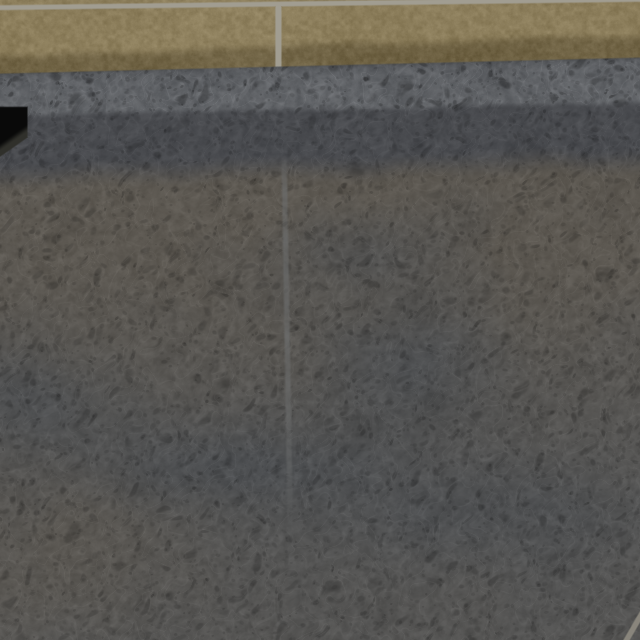
Write a Shadertoy shader that draws this texture.

```glsl
// Speckled grey stone floor with a pale seam, meeting a strip of sandy wall tiles.

const vec3 WALL_SAND   = vec3(0.550, 0.495, 0.360);
const vec3 WALL_SHADE  = vec3(0.435, 0.385, 0.265);
const vec3 GROUT       = vec3(0.630, 0.615, 0.570);
const vec3 SKIRT_STONE = vec3(0.375, 0.385, 0.400);
const vec3 SHADOW_BLUE = vec3(0.285, 0.292, 0.308);
const vec3 FLOOR_WARM  = vec3(0.362, 0.345, 0.318);
const vec3 FLOOR_GREY  = vec3(0.335, 0.333, 0.328);
const vec3 FLOOR_BLUE  = vec3(0.298, 0.307, 0.318);
const vec3 SEAM_TINT   = vec3(0.425, 0.430, 0.430);
const vec3 OBJECT_DARK = vec3(0.035, 0.036, 0.035);
const vec3 OBJECT_RIM  = vec3(0.190, 0.190, 0.170);
const float FINE_SCALE  = 110.0;
const float SPOT_SCALE  = 62.0;
const float STAIN_SCALE = 13.0;

float hash(vec2 p) {
    vec3 q = fract(vec3(p.xyx) * 0.1031);
    q += dot(q, q.yzx + 33.33);
    return fract((q.x + q.y) * q.z);
}

float noise(vec2 p) {
    vec2 i = floor(p), f = fract(p);
    f = f * f * (3.0 - 2.0 * f);
    return mix(mix(hash(i), hash(i + vec2(1, 0)), f.x),
               mix(hash(i + vec2(0, 1)), hash(i + vec2(1, 1)), f.x), f.y);
}

float fbm(vec2 p) {
    float sum = 0.0, amp = 0.5;
    for (int i = 0; i < 4; i++) {
        sum += amp * noise(p);
        p = mat2(1.6, 1.2, -1.2, 1.6) * p + 7.3;
        amp *= 0.5;
    }
    return sum / 0.9375;
}

// Soft round flecks, one candidate per cell; density is the chance of a fleck.
float flecks(vec2 p, float density) {
    vec2 cell = floor(p);
    float cover = 0.0;
    for (int y = -1; y <= 1; y++)
    for (int x = -1; x <= 1; x++) {
        vec2 c = cell + vec2(x, y);
        vec2 centre = c + vec2(hash(c + 11.0), hash(c + 47.0));
        float radius = mix(0.2, 0.5, hash(c + 83.0));
        float fleck = 1.0 - smoothstep(radius * 0.45, radius * 1.2, length(p - centre));
        cover = max(cover, fleck * step(hash(c + 5.0), density) * mix(0.4, 1.0, hash(c + 29.0)));
    }
    return cover;
}

float glow(vec2 p, vec2 centre, vec2 size) {
    vec2 d = (p - centre) / size;
    return exp(-dot(d, d));
}

float lineMask(float d, float halfWidth, float aa) {
    return 1.0 - smoothstep(halfWidth - aa, halfWidth + aa, abs(d));
}

vec3 wall(vec2 p, float height, float aa) {
    float grain = fbm(p * 140.0) - 0.5;
    float shadeTop = 0.026 + 0.008 * p.x + 0.008 * (noise(p * 18.0) - 0.5);
    vec3 col = mix(WALL_SHADE, WALL_SAND, smoothstep(-0.008, 0.010, height - shadeTop));
    col += 0.12 * grain + 0.03 * (noise(p * 9.0) - 0.5);
    float rail = lineMask(p.y - 0.988 - 0.013 * p.x, 0.0038, aa);
    float post = lineMask(p.x - 0.435, 0.0048, aa) * step(p.y, 0.994);
    return mix(col, GROUT, max(rail, post));
}

vec3 floorStone(vec2 p, float aa) {
    // Broad bands and cool drifts
    float wobble = 0.012 * (noise(p * 14.0) - 0.5);
    float skirtEdge = p.y - 0.820 - 0.018 * p.x - wobble * 0.4;
    float shadowEdge = p.y - 0.727 - 0.026 * p.x - wobble;
    float cool = 0.75 * glow(p, vec2(0.64, 0.42), vec2(0.13, 0.10))
               + 0.55 * glow(p, vec2(0.56, 0.61), vec2(0.12, 0.07))
               + 0.65 * glow(p, vec2(0.05, 0.37), vec2(0.16, 0.08))
               + 0.80 * glow(p, vec2(0.37, 0.27), vec2(0.20, 0.06))
               + 0.70 * glow(p, vec2(0.75, 0.20), vec2(0.28, 0.08));
    float warm = smoothstep(0.25, 0.65, p.y) + 0.7 * glow(p, vec2(0.05, 0.15), vec2(0.25, 0.15));
    vec3 col = mix(FLOOR_GREY, FLOOR_WARM, min(warm, 1.0));
    col = mix(col, FLOOR_BLUE, clamp(cool + 0.5 * (fbm(p * 7.0) - 0.5), 0.0, 0.9));
    col = mix(col, SHADOW_BLUE, smoothstep(-0.028, 0.022, shadowEdge));
    float skirt = smoothstep(-0.006, 0.006, skirtEdge);
    col = mix(col, SKIRT_STONE, skirt);

    // Grain, diagonal veins and dark flecks
    vec2 warp = vec2(noise(p * 45.0), noise(p * 45.0 + 31.0)) - 0.5;
    vec2 slant = mat2(0.77, 0.64, -0.64, 0.77) * vec2(p.x, -p.y);
    vec2 along = vec2(slant.x + slant.y * 0.2, slant.y) * vec2(0.8, 1.15);
    float vein = 1.0 - smoothstep(0.0, 0.10, abs(noise(along * 75.0 + warp * 2.0) - 0.5));
    float contrast = mix(1.0, 1.45, skirt);
    col += contrast * (0.085 * (fbm(p * FINE_SCALE + warp) - 0.5) + 0.020 * vein);
    float spots = flecks(along * SPOT_SCALE + warp * 1.2, 0.42);
    float tiny = flecks(p * SPOT_SCALE * 1.9 + warp, 0.30);
    float stains = flecks(p * STAIN_SCALE + warp * 0.25, 0.10);
    col *= 1.0 - contrast * (0.19 * spots + 0.12 * tiny) - 0.10 * stains;
    float knots = glow(p, vec2(0.556, 0.734), vec2(0.012)) + glow(p, vec2(0.352, 0.400), vec2(0.010));
    col *= 1.0 - 0.22 * min(knots, 1.0);

    // Pale seam, fading towards the viewer
    float seamX = 0.444 + 0.017 * (0.75 - p.y);
    float seamFade = smoothstep(0.04, 0.45, p.y) * (1.0 - smoothstep(0.72, 0.76, p.y));
    float seam = lineMask(p.x - seamX, 0.0042, max(aa, 0.0025));
    return mix(col, SEAM_TINT, seam * seamFade * (0.4 + 0.35 * noise(p * 40.0)));
}

void mainImage(out vec4 fragColor, in vec2 fragCoord) {
    vec2 p = fragCoord / iResolution.xy;
    float aa = 1.2 / iResolution.y;
    float height = p.y - 0.885 - 0.025 * p.x;
    vec3 col = floorStone(p, aa);
    col *= 1.0 - 0.18 * exp(-abs(height) * 180.0);
    col = mix(col, wall(p, height, aa), smoothstep(-aa, aa, height));

    // Dark wedge at the left edge with a dull lower rim
    float underside = p.y - 0.755 - 0.70 * p.x;
    float wedge = smoothstep(-aa, aa, min(min(0.833 - p.y, 0.043 - p.x), underside));
    vec3 wedgeCol = mix(OBJECT_RIM, OBJECT_DARK, smoothstep(0.008, 0.022, underside));
    col = mix(col, wedgeCol, wedge);

    // Pale strip crossing the lower right corner
    float strip = lineMask((p.x - 0.979) - 0.58 * p.y, 0.005, aa);
    col = mix(col, GROUT * 0.85, strip);
    fragColor = vec4(clamp(col, 0.0, 1.0), 1.0);
}
```
